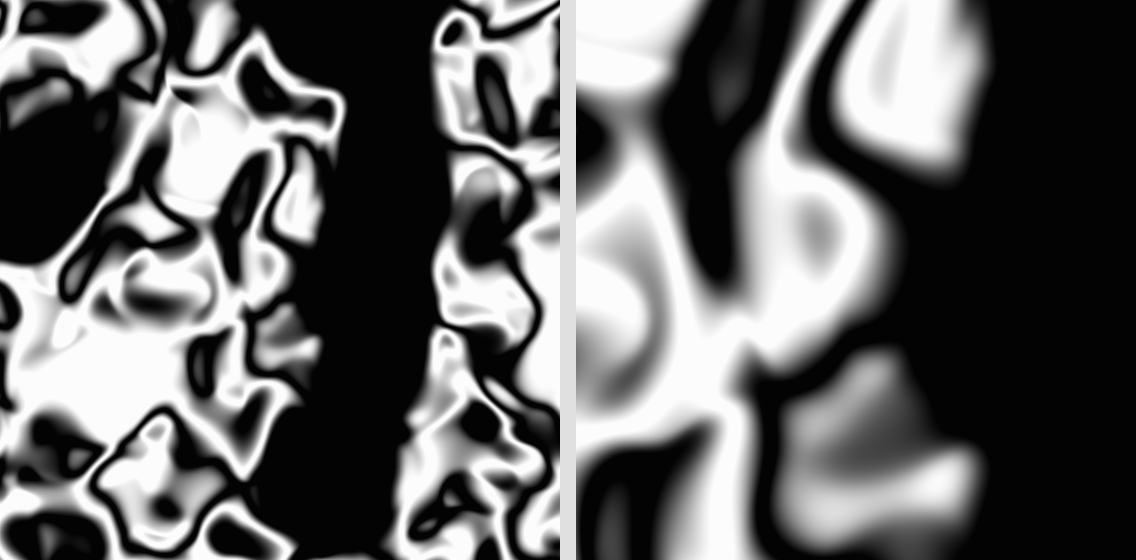
Left, the full canvas; right, a detail of the centre.
Write a Shadertoy shader that draws this texture.

```glsl
#define CELL_SCALE 4.2
#define CELL_STEEPNESS 6.5
#define FOLD_DEPTH 3.6
#define WARP_AMOUNT 0.045
#define CALM_SCALE 2.3
#define CALM_START 0.20
#define CALM_END 0.36
#define CONTRAST 0.56
#define BRIGHTNESS 0.485
#define SEED 17.0

const float HALF_PI = 1.5707963;

vec2 hashGradient(vec2 cell) {
    vec3 h = fract(vec3(cell.xyx) * vec3(0.1031, 0.1030, 0.0973));
    h += dot(h, h.yzx + 33.33);
    return fract((h.xx + h.yz) * h.zy) * 2.0 - 1.0;
}

float gradientNoise(vec2 p) {
    vec2 cell = floor(p), f = fract(p);
    vec2 blend = f * f * f * (f * (f * 6.0 - 15.0) + 10.0);
    vec2 e = vec2(0.0, 1.0);
    float a = dot(hashGradient(cell), f);
    float b = dot(hashGradient(cell + e.yx), f - e.yx);
    float c = dot(hashGradient(cell + e.xy), f - e.xy);
    float d = dot(hashGradient(cell + e.yy), f - e.yy);
    return 1.4 * mix(mix(a, b, blend.x), mix(c, d, blend.x), blend.y);
}

// Flat plateaus joined by steep walls, summed over shrinking sizes
float foldedPhase(vec2 p) {
    float phase = 1.8 * gradientNoise(p * 6.0 + 91.0);
    float scale = CELL_SCALE;
    float depth = FOLD_DEPTH;
    for (int i = 0; i < 3; i++) {
        vec2 offset = SEED + vec2(37.0, 53.0) * float(i);
        phase += depth * tanh(CELL_STEEPNESS * gradientNoise(p * scale + offset));
        scale *= 1.7;
        depth *= 0.55;
    }
    return phase;
}

void mainImage(out vec4 fragColor, in vec2 fragCoord) {
    vec2 p = fragCoord / min(iResolution.x, iResolution.y);

    // Bend the plane so the walls curl
    vec2 bend = vec2(gradientNoise(p * 7.0 + 11.0), gradientNoise(p * 7.0 + 71.0));
    vec2 q = p + WARP_AMOUNT * bend;

    // Broad areas settle to pure black or white
    float broad = gradientNoise(q * CALM_SCALE + SEED * 2.0);
    float calm = smoothstep(CALM_START, CALM_END, abs(broad));
    float phase = mix(foldedPhase(q), sign(broad) * HALF_PI, calm);

    // Fold the phase into bands, softening those too tight to resolve
    float resolved = 1.0 / (1.0 + 0.15 * pow(fwidth(phase), 2.0));
    float tone = BRIGHTNESS + CONTRAST * resolved * sin(phase);
    fragColor = vec4(vec3(clamp(tone, 0.01, 0.99)), 1.0);
}
```
